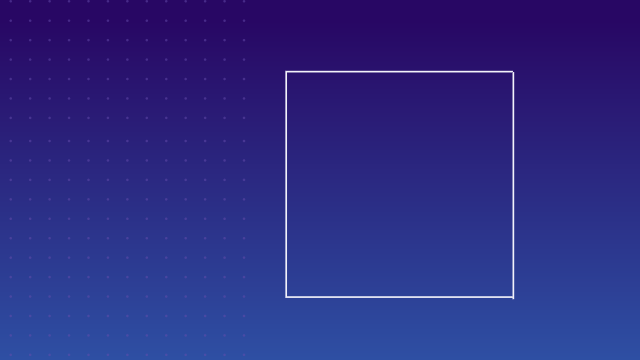
Write a Shadertoy shader that draws this background.

```glsl
// Indigo to blue vertical gradient with a faint dot grid and a thin white square frame.
// Lengths are in canvas heights.
#define TOP_COLOR vec3(0.157, 0.028, 0.392)
#define BOTTOM_COLOR vec3(0.180, 0.310, 0.640)
#define DOT_COLOR vec3(0.40, 0.30, 0.68)
#define LINE_COLOR vec3(0.95, 0.95, 0.98)
#define DOT_OPACITY 0.5
#define DOT_RADIUS 0.0034
#define DOT_SPACING 0.054
#define DOT_COLUMNS 13.0
#define LINE_HALF_WIDTH 0.0023
#define FRAME_MIN vec2(0.7950, 0.1748)
#define FRAME_MAX vec2(1.4260, 0.8010)

// Coverage of a shape from its signed distance
float coverage(float dist, float pixel) {
    return clamp(0.5 - dist / pixel, 0.0, 1.0);
}

float segmentDistance(vec2 p, vec2 a, vec2 b) {
    vec2 halfSize = 0.5 * abs(b - a) + LINE_HALF_WIDTH;
    vec2 q = abs(p - 0.5 * (a + b)) - halfSize;
    return length(max(q, 0.0)) + min(max(q.x, q.y), 0.0);
}

// Two stacked blocks of dots, with a slightly wider gap between them
float dotDistance(vec2 p) {
    float depth = 1.0 - p.y;
    vec2 firstDot = vec2(0.0298, depth > 0.36 ? 0.3917 : 0.0035);
    vec2 local = vec2(p.x, depth) - firstDot;
    vec2 cell = floor(local / DOT_SPACING + 0.5);
    cell.x = clamp(cell.x, 0.0, DOT_COLUMNS - 1.0);
    return length(local - cell * DOT_SPACING) - DOT_RADIUS;
}

// Four sides; the right one sits slightly lower than the others
float frameDistance(vec2 p) {
    vec2 lo = FRAME_MIN;
    vec2 hi = FRAME_MAX;
    vec2 drop = vec2(0.0, 0.0035);
    float left = segmentDistance(p, lo, vec2(lo.x, hi.y));
    float right = segmentDistance(p, vec2(hi.x, lo.y) - drop, hi - drop);
    float top = segmentDistance(p, vec2(lo.x, hi.y), hi - drop.yx);
    float bottom = segmentDistance(p, lo, vec2(hi.x, lo.y));
    return min(min(left, right), min(top, bottom));
}

void mainImage(out vec4 fragColor, in vec2 fragCoord) {
    vec2 p = fragCoord / iResolution.y;
    float pixel = 1.0 / iResolution.y;

    // Gradient, level along the top edge
    float blend = clamp((1.0 - p.y - 0.06) / 0.94, 0.0, 1.0);
    vec3 color = mix(TOP_COLOR, BOTTOM_COLOR, blend);

    // Dots and frame
    color = mix(color, DOT_COLOR, DOT_OPACITY * coverage(dotDistance(p), pixel));
    color = mix(color, LINE_COLOR, coverage(frameDistance(p), pixel));

    fragColor = vec4(color, 1.0);
}
```
